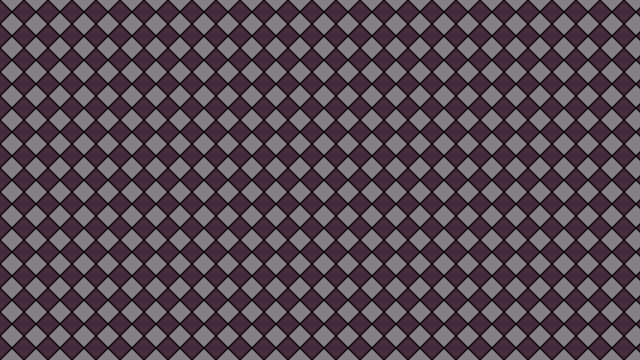
This pattern is drawn by a WebGL 1 fragment shader. Its source:

```glsl
precision highp float;
// Checkerboard of upright diamonds in plum and grey, parted by thin dark lines.
// The plane is turned by 45 degrees into diagonal axes; a signed triangle wave
// along each axis gives both the line distance and the side of the checker.

uniform vec2 u_resolution;

#define ROWS 15.0          // diamonds down the canvas height
#define LINE_WIDTH 0.052   // in units of one diamond's diagonal
#define PLUM vec3(0.270, 0.160, 0.240)
#define GREY vec3(0.520, 0.500, 0.530)
#define LINE_COLOR vec3(0.020, 0.010, 0.017)

// Signed distance to the nearest diagonal: zero on lines, sign flips per cell.
vec2 signedDiagonals(vec2 axes) {
    const float SQRT_HALF = 0.70711;
    return (0.5 - abs(mod(axes + 0.5, 2.0) - 1.0)) * SQRT_HALF;
}

void main() {
    // One unit is one diamond's diagonal
    float pixel = ROWS / u_resolution.y;
    vec2 p = gl_FragCoord.xy * pixel;
    vec2 edge = signedDiagonals(vec2(p.x + p.y, p.x - p.y));

    // Checker fill: equal signs are grey, opposite signs plum
    vec2 side = clamp(2.0 * edge / pixel, -1.0, 1.0);
    vec3 color = mix(PLUM, GREY, 0.5 + 0.5 * side.x * side.y);

    // Lines along the shared edges, smoothed over one pixel
    float lineDistance = min(abs(edge.x), abs(edge.y));
    float line = clamp((0.5 * LINE_WIDTH - lineDistance) / pixel + 0.5, 0.0, 1.0);
    color = mix(color, LINE_COLOR, line);

    gl_FragColor = vec4(color, 1.0);
}
```
